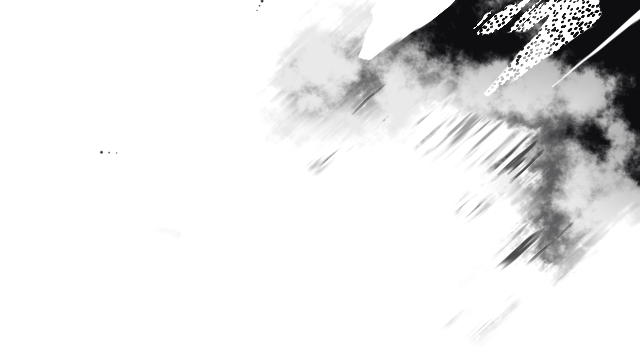
This background is drawn by a WebGL 2 fragment shader. Its source:

```glsl
#version 300 es
precision highp float;
// Dry-brush ink wash sweeping into the upper right corner of a white sheet.
// Tapered capsules place the wash, ink and bare paper; layered noise mottles
// them, stretched noise drags the strokes and cellular noise pits the paper.

uniform vec2 u_resolution;
out vec4 outColor;

const vec3 PAPER = vec3(1.0);
const vec3 INK = vec3(0.055, 0.055, 0.065);
const vec2 STROKE = vec2(0.74, 0.673);     // brush direction
const float CLOUD_SCALE = 8.0;
const vec2 STREAK_SCALE = vec2(7.0, 85.0); // along, across the stroke
const vec2 PIT_SCALE = vec2(62.0, 95.0);
const float WASH_MIN = 0.09;
const float WASH_RANGE = 0.58;
const float EDGE_ROUGHNESS = 0.28;

vec2 hash2(vec2 p) {
  vec3 q = fract(p.xyx * vec3(0.1031, 0.1030, 0.0973));
  q += dot(q, q.yzx + 33.33);
  return fract((q.xx + q.yz) * q.zy);
}

float valueNoise(vec2 p) {
  vec2 i = floor(p), f = fract(p);
  f = f * f * (3.0 - 2.0 * f);
  float low = mix(hash2(i).x, hash2(i + vec2(1, 0)).x, f.x);
  float high = mix(hash2(i + vec2(0, 1)).x, hash2(i + vec2(1, 1)).x, f.x);
  return mix(low, high, f.y);
}

float layered(vec2 p, int octaves) {
  float sum = 0.0, total = 0.0, weight = 1.0;
  for (int i = 0; i < octaves; i++) {
    sum += weight * valueNoise(p);
    total += weight;
    weight *= 0.64;
    p = mat2(1.6, 1.2, -1.2, 1.6) * p + 17.3;
  }
  return sum / total;
}

// Distance to the nearest jittered cell point
float cellular(vec2 p) {
  vec2 i = floor(p), f = fract(p);
  float nearest = 2.0;
  for (int y = -1; y <= 1; y++)
    for (int x = -1; x <= 1; x++) {
      vec2 cell = vec2(x, y);
      nearest = min(nearest, length(cell + hash2(i + cell) - f));
    }
  return nearest;
}

// Capsule from a to b whose radius runs from ra to rb
float taper(vec2 p, vec2 a, vec2 b, float ra, float rb) {
  vec2 ab = b - a;
  float t = clamp(dot(p - a, ab) / dot(ab, ab), 0.0, 1.0);
  return length(p - a - ab * t) - mix(ra, rb, t);
}

// 1 inside, falling to 0 between the two distances
float fade(float inner, float outer, float d) {
  return 1.0 - smoothstep(inner, outer, d);
}

void main() {
  vec2 p = gl_FragCoord.xy / u_resolution.y;
  float px = 1.0 / u_resolution.y;
  vec2 q = vec2(dot(p, STROKE), dot(p, vec2(-STROKE.y, STROKE.x)));
  float cloud = layered(p * CLOUD_SCALE, 6);
  float streak = 0.65 * valueNoise(q * STREAK_SCALE)
               + 0.35 * valueNoise(q * STREAK_SCALE * 2.3 + 9.0);
  float rough = cloud - 0.5;

  // Mottled grey wash
  float wash = taper(p, vec2(0.90, 0.765), vec2(1.25, 0.86), 0.13, 0.13);
  wash = min(wash, taper(p, vec2(1.25, 0.86), vec2(1.62, 0.73), 0.13, 0.25));
  wash = min(wash, taper(p, vec2(1.62, 0.73), vec2(1.53, 0.32), 0.23, 0.11));
  wash = min(wash, taper(p, vec2(1.60, 0.60), vec2(1.80, 0.52), 0.12, 0.11));
  wash += EDGE_ROUGHNESS * rough + 0.06 * (streak - 0.5);
  float mottle = pow(smoothstep(0.32, 0.72, cloud), 1.4);
  float dark = fade(-0.06, 0.02, wash) * (WASH_MIN + WASH_RANGE * mottle);

  // Dragged bristle marks below the wash
  float drag = taper(p, vec2(0.88, 0.54), vec2(1.07, 0.72), 0.005, 0.05);
  drag = min(drag, taper(p, vec2(1.29, 0.41), vec2(1.46, 0.57), 0.01, 0.05));
  drag = min(drag, taper(p, vec2(1.41, 0.27), vec2(1.54, 0.38), 0.02, 0.05));
  float faint = taper(p, vec2(1.08, 0.68), vec2(1.38, 0.61), 0.07, 0.07);
  faint = min(faint, taper(p, vec2(1.24, 0.125), vec2(1.34, 0.21), 0.0, 0.01));
  faint = min(faint, taper(p, vec2(1.33, 0.08), vec2(1.40, 0.15), 0.0, 0.01));
  float marks = max(0.75 * fade(-0.01, 0.03, drag), 0.4 * fade(-0.04, 0.05, faint));
  dark = max(dark, marks * smoothstep(0.48, 0.78, streak) * smoothstep(0.3, 0.6, cloud));

  // Solid ink along the top and the right edge
  float ink = taper(p, vec2(1.30, 1.01), vec2(1.74, 0.94), 0.08, 0.10);
  ink = min(ink, taper(p, vec2(1.81, 0.90), vec2(1.81, 0.63), 0.03, 0.06));
  dark += 0.22 * fade(0.0, 0.25, ink) * fade(-0.04, 0.02, wash);
  dark = mix(dark, 1.0, fade(-0.02, 0.12, ink - 0.5 * rough));

  // Bare paper: clean notch, pitted patch and thin scratch
  float ragged = 0.02 * (streak - 0.5);
  float notch = taper(p, vec2(1.023, 0.856), vec2(1.17, 1.045), 0.025, 0.104) + ragged;
  float patchBody = taper(p, vec2(1.615, 0.97), vec2(1.354, 0.741), 0.057, 0.008);
  float patchArm = taper(p, vec2(1.60, 0.99), vec2(1.34, 0.93), 0.055, 0.025);
  patchArm += 0.16 * max(0.0, streak - 0.42);
  float pits = smoothstep(0.24, 0.42, cellular(q * PIT_SCALE) - 0.5 * rough);
  float scratch = taper(p, vec2(1.535, 0.76), vec2(1.785, 0.968), 0.001, 0.011);
  float bare = fade(-px, px, min(patchBody, patchArm) + ragged) * pits;
  bare = max(bare, fade(-px, px, min(notch, scratch + 0.4 * ragged)));
  dark *= 1.0 - bare;

  // Small ink spatters
  for (int i = 0; i < 3; i++) {
    float k = float(i), size = 0.0035 / (1.0 + k);
    float row = length(p - vec2(0.282 + 0.021 * k, 0.577 - 0.001 * k)) - size;
    float drip = length(p - vec2(0.728 - 0.007 * k, 0.997 - 0.013 * k)) - size;
    dark = max(dark, 0.9 * fade(-px, px, min(row, drip)));
  }
  float smudge = taper(p, vec2(0.44, 0.36), vec2(0.49, 0.35), 0.005, 0.008);
  dark = max(dark, 0.12 * fade(-0.005, 0.01, smudge) * mottle);

  outColor = vec4(mix(PAPER, INK, clamp(dark, 0.0, 1.0)), 1.0);
}
```
